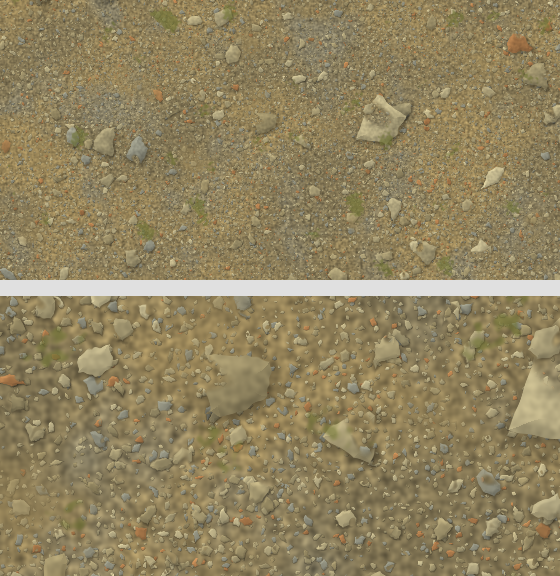
Top, the full canvas; bottom, a detail of the centre.
A Shadertoy shader for this texture:

```glsl
// Stony dirt ground: olive-tan soil strewn with angular stones of many sizes.
// Soil is layered gradient noise; each stone layer scatters jittered convex
// polygons over a grid, with bevelled facets, soft shadows and buried edges.

const float TAU = 6.2831853;

vec3 hash3(vec2 p) {
    vec3 q = fract(p.xyx * vec3(0.1031, 0.1030, 0.0973));
    q += dot(q, q.yxz + 33.33);
    return fract((q.xxy + q.yzz) * q.zyx);
}

float cornerSlope(vec2 cell, vec2 offset) {
    return dot(hash3(cell).xy * 2.0 - 1.0, offset);
}

// Gradient noise, roughly -0.7 to 0.7
float noise(vec2 p) {
    vec2 i = floor(p), f = fract(p);
    vec2 u = f * f * f * (f * (f * 6.0 - 15.0) + 10.0);
    vec2 e = vec2(0.0, 1.0);
    float low = mix(cornerSlope(i, f), cornerSlope(i + e.yx, f - e.yx), u.x);
    float high = mix(cornerSlope(i + e, f - e), cornerSlope(i + 1.0, f - 1.0), u.x);
    return 1.3 * mix(low, high, u.y);
}

float fbm(vec2 p) {
    float sum = 0.0, amp = 0.6;
    for (int i = 0; i < 4; i++) {
        sum += amp * noise(p);
        p = mat2(1.6, 1.2, -1.2, 1.6) * p + 5.7;
        amp *= 0.55;
    }
    return sum;
}

vec3 soilColour(vec2 p) {
    vec3 soil = mix(vec3(0.51, 0.46, 0.33), vec3(0.61, 0.53, 0.35),
                    smoothstep(-0.3, 0.3, fbm(p * vec2(2.2, 3.2) + 3.0)));
    soil = mix(soil, vec3(0.53, 0.50, 0.40), smoothstep(0.0, 0.4, fbm(p * 4.0 + 21.0)));
    return soil * (1.0 + 0.25 * noise(p * 60.0) + 0.28 * noise(p * 115.0));
}

// Khaki to cream, with some blue-grey and a few rusty stones
vec3 stoneColour(vec3 h, float rusty) {
    vec3 c = mix(vec3(0.58, 0.53, 0.38), vec3(0.71, 0.67, 0.52), h.x);
    c = mix(c, vec3(0.51, 0.51, 0.45), step(0.80, h.y));
    c = mix(c, vec3(0.66, 0.47, 0.29), step(1.0 - rusty, h.z));
    return c * (0.92 + 0.16 * h.y);
}

void addStones(inout vec3 col, vec2 p, float scale, float cover, float rusty, float seed) {
    vec2 g = p * scale + seed * 7.3;
    float aa = scale / iResolution.y;
    vec2 warp = 0.12 * vec2(noise(g * 2.5), noise(g * 2.5 + 40.0))
              + 0.05 * vec2(noise(g * 8.0), noise(g * 8.0 + 40.0));
    float exposed = smoothstep(-0.42, -0.22, noise(g * 2.0 + 15.0));
    float texture1 = 0.20 * fbm(p * 22.0 + seed) + 0.12 * noise(p * 95.0);

    for (int y = -1; y <= 1; y++)
    for (int x = -1; x <= 1; x++) {
        vec2 cell = floor(g) + vec2(x, y);
        vec2 id = cell + seed * 31.0;
        vec3 place = hash3(id), form = hash3(id + 97.5);
        vec2 centre = cell + 0.2 + 0.6 * place.xy;
        if (place.z > cover * (1.0 + 1.6 * noise(centre / scale * 3.0 + 8.0))) continue;

        // Turn and stretch the stone, and carry the light into its frame
        float size = mix(0.22, 0.46, form.x), turn = form.y * TAU;
        mat2 spin = mat2(cos(turn), -sin(turn), sin(turn), cos(turn));
        vec2 q = spin * (g - centre + warp * size * 2.0);
        vec2 light = spin * vec2(-0.5, 0.86);
        q.y *= 1.0 + 0.9 * form.z;

        // Convex outline from six jittered edges
        float d = -1.0;
        vec2 facet = vec2(0.0);
        for (int i = 0; i < 6; i++) {
            vec3 edge = hash3(id + float(i) * 13.7 + 3.0);
            float a = (float(i) + 0.8 * edge.x) * TAU / 6.0;
            vec2 n = vec2(cos(a), sin(a));
            float side = dot(q, n) - size * (0.55 + 0.45 * edge.y);
            if (side > d) { d = side; facet = n; }
        }

        // Shadow on the side away from the light, then the lit stone
        float away = 0.55 - 0.45 * dot(normalize(q + 0.0001), light);
        col *= 1.0 - 0.32 * exposed * away * smoothstep(size * 0.35, 0.0, d);
        float bevel = smoothstep(-0.4 * size, -0.15 * size, d);
        float shade = 1.0 + 0.12 * bevel * dot(facet, light)
                    + 0.07 * dot(q, light) / size + texture1;
        vec3 stone = stoneColour(hash3(id + 51.0), rusty) * shade;
        col = mix(col, stone, exposed * smoothstep(aa, -aa, d * 1.4));
    }
}

void mainImage(out vec4 fragColor, in vec2 fragCoord) {
    vec2 p = fragCoord / iResolution.y;
    vec3 col = soilColour(p);

    // Grit to boulders
    addStones(col, p, 105.0, 0.45, 0.08, 1.0);
    addStones(col, p, 60.0, 0.48, 0.09, 2.0);
    addStones(col, p, 33.0, 0.36, 0.10, 3.0);
    addStones(col, p, 17.0, 0.18, 0.10, 4.0);
    addStones(col, p, 8.5, 0.15, 0.08, 5.0);
    addStones(col, p, 3.4, 0.20, 0.0, 6.0);

    // Dusty stains and sparse moss
    col = mix(col, vec3(0.59, 0.51, 0.33), 0.45 * smoothstep(0.1, 0.5, fbm(p * 5.0 + 60.0)));
    float moss = smoothstep(0.42, 0.6, noise(p * 9.0 + 33.0) + 0.25 * noise(p * 70.0));
    col = mix(col, vec3(0.43, 0.45, 0.20), 0.6 * moss);

    fragColor = vec4(clamp(col, 0.0, 1.0), 1.0);
}
```
